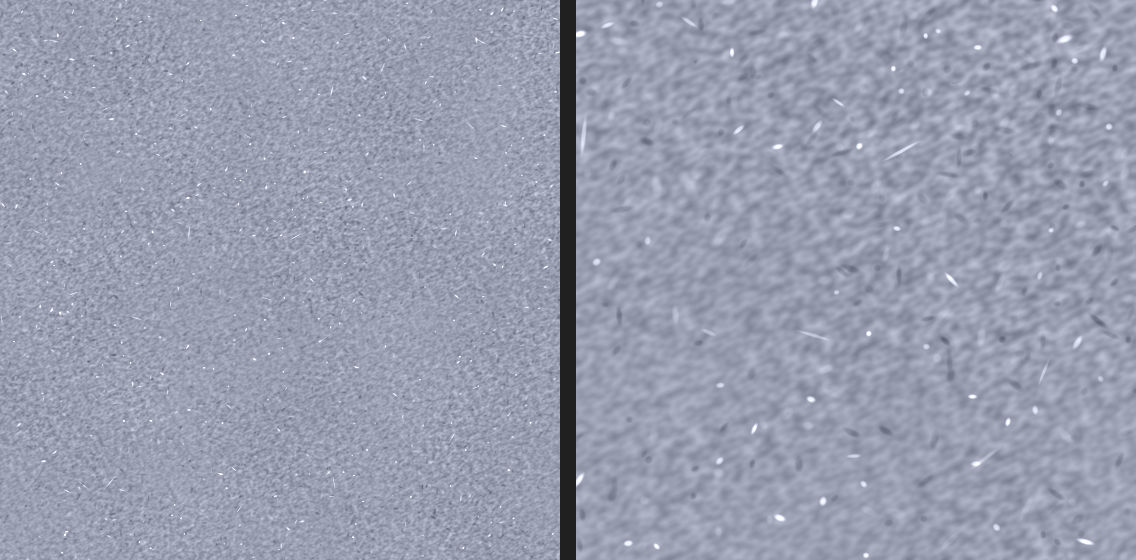
Left, the full canvas; right, a detail of the centre.
This texture is drawn by a Shadertoy shader. Its source:

```glsl
// Blue-grey granular stone: fine slanted grain, dark pits, pale flakes and bright glints.

#define BASE_COLOR   vec3(0.602, 0.622, 0.692)
#define GRAIN_SLANT  0.45   // main direction of the grain, radians
#define GRAIN_COARSE 0.125  // contrast of the coarse grain
#define GRAIN_FINE   0.125  // contrast of the fine grain
#define GRAIN_CELLS  105.0  // coarse grain cells across the canvas
#define CLOUD_DEPTH  0.025  // contrast of the broad clouds
#define PIT_DEPTH    0.13
#define FLAKE_LIGHT  0.10
#define GLINT_LIGHT  0.40

const float TAU = 6.2831853;

// Integer hash: two random values in 0..1 per cell and seed
vec2 hash2(ivec2 cell, uint seed) {
    uvec2 h = uvec2(cell) * uvec2(1597u, 3812u) + seed * uvec2(7919u, 6151u);
    for (int i = 0; i < 3; i++) {
        h = h * 1664525u + 1013904223u;
        h.x += h.y * 1664525u;
        h.y += h.x * 1664525u;
        h ^= h >> 16u;
    }
    return vec2(h & 65535u) / 65535.0;
}

mat2 rotation(float angle) {
    float c = cos(angle), s = sin(angle);
    return mat2(c, -s, s, c);
}

float cornerSlope(ivec2 cell, ivec2 corner, vec2 local, uint seed) {
    float angle = TAU * hash2(cell + corner, seed).x;
    return dot(vec2(cos(angle), sin(angle)), local - vec2(corner));
}

float gradientNoise(vec2 p, uint seed) {
    ivec2 cell = ivec2(floor(p));
    vec2 f = fract(p);
    vec2 w = f * f * f * (f * (f * 6.0 - 15.0) + 10.0);
    float low  = mix(cornerSlope(cell, ivec2(0, 0), f, seed),
                     cornerSlope(cell, ivec2(1, 0), f, seed), w.x);
    float high = mix(cornerSlope(cell, ivec2(0, 1), f, seed),
                     cornerSlope(cell, ivec2(1, 1), f, seed), w.x);
    return mix(low, high, w.y);
}

// Scattered soft ellipses; halfSize is in canvas units, result is coverage 0..1
float flecks(vec2 uv, float cells, float density, vec2 halfSize, uint seed) {
    vec2 p = uv * cells;
    ivec2 home = ivec2(floor(p));
    float coverage = 0.0;
    for (int y = -1; y <= 1; y++)
    for (int x = -1; x <= 1; x++) {
        ivec2 cell = home + ivec2(x, y);
        vec2 place = hash2(cell, seed);
        vec2 kind  = hash2(cell, seed + 1u);
        vec2 shape = hash2(cell, seed + 2u);
        float angle = GRAIN_SLANT + (kind.y - 0.5) * 2.6;
        vec2 size = halfSize * vec2(0.6 + 1.4 * shape.x * shape.x, 0.75 + 0.5 * shape.y);
        vec2 q = rotation(angle) * (p - vec2(cell) - place) / cells;
        float body = 1.0 - smoothstep(0.45, 1.45, length(q / size));
        float strength = 0.45 + 0.55 * fract(shape.y * 7.0 + shape.x);
        coverage = max(coverage, body * strength * step(kind.x, density));
    }
    return coverage;
}

void mainImage(out vec4 fragColor, in vec2 fragCoord) {
    vec2 uv = fragCoord / iResolution.y;

    // Broad clouds and patches of rougher stone
    float cloud = gradientNoise(uv * 5.0, 1u) + 0.6 * gradientNoise(uv * 17.0, 2u);
    float rough = clamp(1.0 + 0.9 * gradientNoise(uv * 4.0, 3u)
                            + 0.6 * gradientNoise(uv * 11.0, 4u), 0.5, 1.6);

    // Grain stretched along the slant
    vec2 grainPos = rotation(GRAIN_SLANT) * uv * vec2(0.8, 1.2) * GRAIN_CELLS;
    float grain = GRAIN_COARSE * gradientNoise(grainPos, 5u)
                + GRAIN_FINE * gradientNoise(grainPos * 1.9, 6u);
    float tone = CLOUD_DEPTH * cloud + grain * mix(1.0, rough, 0.5);

    // Pits, flakes and glints
    tone -= PIT_DEPTH * flecks(uv, 85.0, 0.20 * rough, vec2(0.0032, 0.0018), 10u);
    tone += FLAKE_LIGHT * flecks(uv, 75.0, 0.15 * rough, vec2(0.0036, 0.0022), 20u);
    tone += GLINT_LIGHT * flecks(uv, 42.0, 0.20 * rough, vec2(0.0025, 0.0015), 30u);
    tone += GLINT_LIGHT * 0.7 * flecks(uv, 24.0, 0.14, vec2(0.0060, 0.0011), 40u);

    fragColor = vec4(clamp(BASE_COLOR + tone, 0.0, 1.0), 1.0);
}
```
